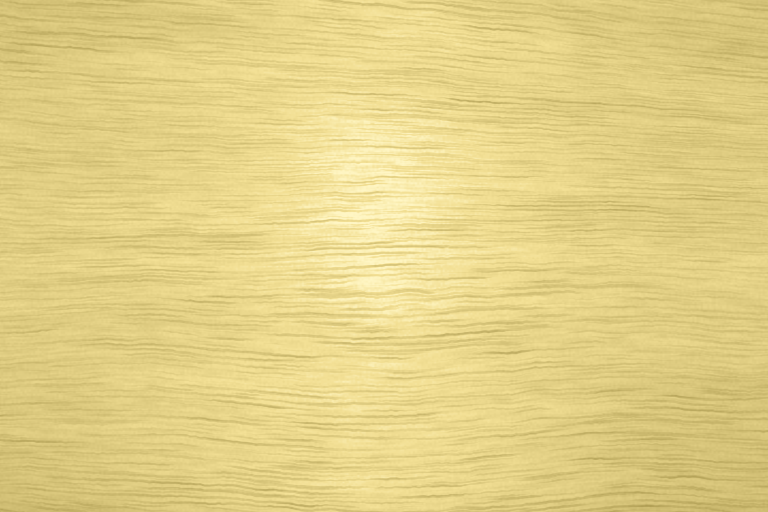
A Shadertoy shader for this texture:

```glsl
#define SHADE_COLOR vec3(0.72, 0.65, 0.36)
#define BODY_COLOR vec3(0.95, 0.875, 0.58)
#define SHINE_COLOR vec3(1.0, 0.965, 0.77)
#define GLOW_CENTER vec2(0.74, 0.54)
#define BASE_TONE 0.72
#define GLOW_STRENGTH 0.36
#define SPOT_STRENGTH 0.19
#define EDGE_FALLOFF 0.23
#define PORE_DEPTH 0.36
#define BAND_DEPTH 0.20
#define FIBER_DEPTH 0.22
#define SPECKLE_DEPTH 0.13

float hash(vec2 p) {
    vec3 q = fract(vec3(p.xyx) * 0.1031);
    q += dot(q, q.yzx + 33.33);
    return fract((q.x + q.y) * q.z);
}

float noise(vec2 p) {
    vec2 cell = floor(p), f = fract(p);
    f = f * f * (3.0 - 2.0 * f);
    float low = mix(hash(cell), hash(cell + vec2(1, 0)), f.x);
    float high = mix(hash(cell + vec2(0, 1)), hash(cell + vec2(1, 1)), f.x);
    return mix(low, high, f.y);
}

// One row of smooth noise, shifted so that neighbouring rows never line up
float rowNoise(float x, float row) {
    x += 19.0 * hash(vec2(row, 7.0));
    float cell = floor(x), f = fract(x);
    return mix(hash(vec2(cell, row)), hash(vec2(cell + 1.0, row)), f * f * (3.0 - 2.0 * f));
}

float streaks(vec2 p) {
    float row = floor(p.y), f = fract(p.y);
    return mix(rowNoise(p.x, row), rowNoise(p.x, row + 1.0), f * f * (3.0 - 2.0 * f));
}

// Separate tapering strokes, each wandering inside its own lane
float strokes(vec2 p) {
    float row = floor(p.y);
    float center = 0.5 + 0.44 * (rowNoise(p.x * 0.7, row + 300.0) - 0.5);
    float presence = smoothstep(0.3, 0.72, rowNoise(p.x, row));
    float halfWidth = mix(0.12, 0.30, presence);
    float offset = abs(fract(p.y) - center);
    return presence * (1.0 - smoothstep(0.3 * halfWidth, halfWidth, offset));
}

// Bends the straight grain: falling to the right above, arched below
vec2 bendGrain(vec2 p) {
    float arch = exp(-pow((p.x - 0.74) / 0.27, 2.0));
    float bend = 0.10 * p.x * smoothstep(0.45, 0.95, p.y);
    bend += 0.032 * arch * (1.0 - smoothstep(0.05, 0.6, p.y));
    bend -= 0.012 * sin(3.5 * p.x - 2.0) * smoothstep(0.3, 0.5, p.y);
    bend += 0.018 * (noise(p * vec2(4.0, 3.0)) - 0.5);
    bend += 0.005 * (noise(p * vec2(20.0, 14.0)) - 0.5);
    return p + vec2(0.0, bend);
}

void mainImage(out vec4 fragColor, in vec2 fragCoord) {
    vec2 uv = fragCoord / iResolution.xy;
    vec2 p = vec2(uv.x * 1.5, uv.y);
    vec2 grain = bendGrain(p);

    // Soft upright sheen with a hot spot and darker corners
    vec2 d = p - GLOW_CENTER;
    float column = exp(-pow(d.x / 0.42, 2.0));
    float spot = exp(-pow(d.x / 0.16, 2.0) - pow(d.y / 0.27, 2.0));
    float tone = BASE_TONE + GLOW_STRENGTH * column + SPOT_STRENGTH * spot;
    tone -= EDGE_FALLOFF * d.y * d.y * 4.0 * (0.7 + 1.1 * d.x * d.x);

    // Thin dark pores with ragged edges, stronger in patches
    vec2 ragged = grain + vec2(0.0, 0.002 * (noise(p * vec2(110.0, 60.0)) - 0.5));
    float patches = smoothstep(0.2, 0.8, noise(grain * vec2(4.0, 14.0) + 31.0));
    float pores = strokes(ragged * vec2(9.0, 82.0)) * (0.5 + 0.7 * patches);
    pores += 0.75 * strokes(ragged * vec2(14.0, 113.0) + 57.0);
    tone -= PORE_DEPTH * pores * (0.65 + 0.4 * column);

    // Wide tonal bands, thin fibers and speckle
    tone += BAND_DEPTH * (streaks(grain * vec2(2.0, 24.0) + 83.0) - 0.5);
    tone += FIBER_DEPTH * (streaks(ragged * vec2(24.0, 230.0) + 11.0) - 0.5);
    tone += SPECKLE_DEPTH * (noise(p * 240.0) - 0.5);

    vec3 color = mix(SHADE_COLOR, BODY_COLOR, min(tone, 1.0));
    color = mix(color, SHINE_COLOR, smoothstep(0.97, 1.4, tone));
    fragColor = vec4(color, 1.0);
}
```
